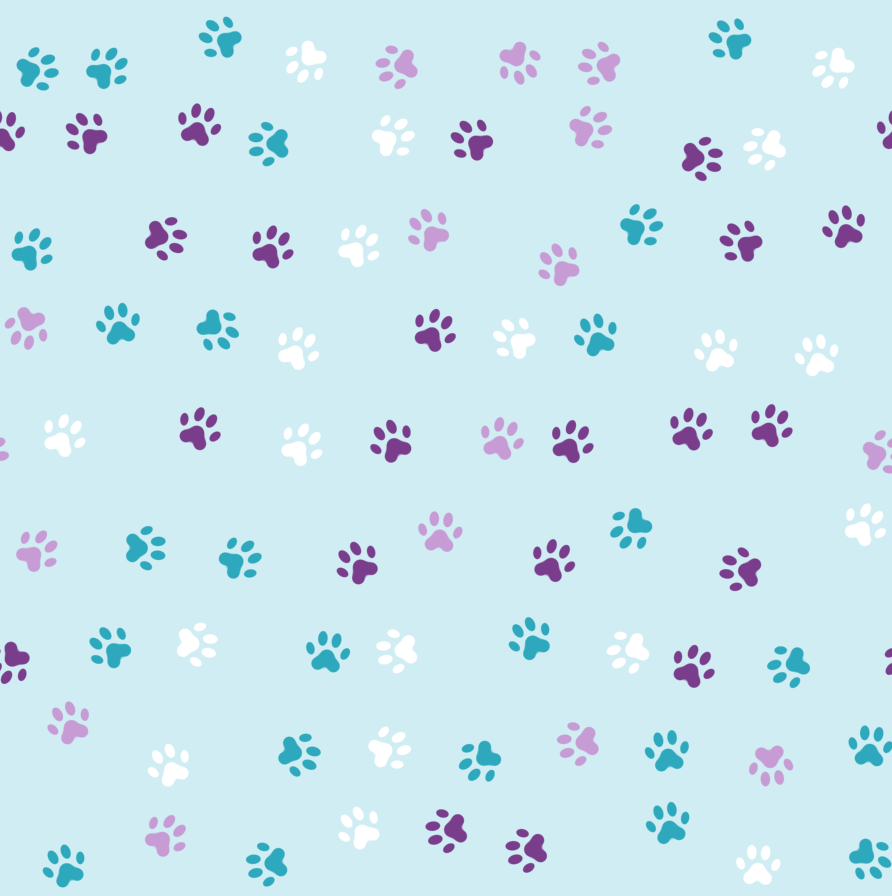
Reproduce this pattern procedurally as a Shadertoy shader.

```glsl
// Scattered paw prints in teal, plum, lilac and white on a pale blue ground.

const float CELLS = 9.0;      // lattice cells per canvas height
const float PAW = 0.0234;     // half width of a paw in canvas heights

vec3 hash3(vec2 p) {
    vec3 q = fract(vec3(p.xyx) * vec3(0.1031, 0.1030, 0.0973) + 0.37);
    q += dot(q, q.yxz + 33.33);
    return fract((q.xxy + q.yzz) * q.zyx);
}

mat2 rotation(float a) {
    float c = cos(a), s = sin(a);
    return mat2(c, s, -s, c);
}

float smoothMin(float a, float b, float k) {
    float h = max(k - abs(a - b), 0.0) / k;
    return min(a, b) - h * h * k * 0.25;
}

// Approximate distance to an ellipse
float ellipse(vec2 p, vec2 radii) {
    float k = length(p / radii);
    return k * (k - 1.0) / max(length(p / (radii * radii)), 0.001);
}

// Paw pointing up, about two units wide
float paw(vec2 p) {
    p.y += 0.3;
    p.x = abs(p.x);

    // Main pad: a dome blended with two lower lobes
    float lobes = length(p - vec2(0.38, -0.22)) - 0.3;
    float mirrored = length(p - vec2(-0.38, -0.22)) - 0.3;
    float dome = length(p - vec2(0.0, 0.15)) - 0.36;
    float pad = smoothMin(smoothMin(lobes, mirrored, 0.3), dome, 0.3);

    // Two pairs of toes
    float inner = ellipse(rotation(0.08) * (p - vec2(0.33, 1.0)), vec2(0.225, 0.35));
    float outer = ellipse(rotation(0.4) * (p - vec2(0.84, 0.44)), vec2(0.195, 0.3));
    return min(pad, min(inner, outer));
}

vec3 pawColor(float index) {
    if (index < 1.0) return vec3(0.18, 0.66, 0.74);   // teal
    if (index < 2.0) return vec3(1.0);                // white
    if (index < 3.0) return vec3(0.48, 0.24, 0.55);   // plum
    return vec3(0.78, 0.61, 0.83);                    // lilac
}

void mainImage(out vec4 fragColor, in vec2 fragCoord) {
    vec2 p = fragCoord / iResolution.y * CELLS;
    float edge = 0.85 / (iResolution.y * PAW);
    vec3 color = vec3(0.81, 0.93, 0.95);

    // Sheared, jittered lattice that repeats after one canvas height
    for (int j = -1; j <= 1; j++) {
        float row = floor(p.y) + float(j);
        float shear = row / 3.0;
        for (int i = -1; i <= 1; i++) {
            vec2 cell = vec2(floor(p.x - shear) + float(i), row);
            float wraps = floor(row / CELLS);
            vec2 id = mod(cell + vec2(wraps * CELLS / 3.0, 0.0), CELLS);
            vec3 place = hash3(id + 3.0);
            vec3 look = hash3(id + 47.0);

            vec2 center = cell + vec2(shear, 0.0) + 0.5 + (place.xy - 0.5) * 0.46;
            float turn = (look.x + look.y - 1.0) * 3.1;
            float d = paw(rotation(turn) * (p - center) / (CELLS * PAW));

            float index = mod(id.x + 2.0 * id.y + floor(look.z * 3.0), 4.0);
            color = mix(color, pawColor(index), 1.0 - smoothstep(-edge, edge, d));
        }
    }
    fragColor = vec4(color, 1.0);
}
```
